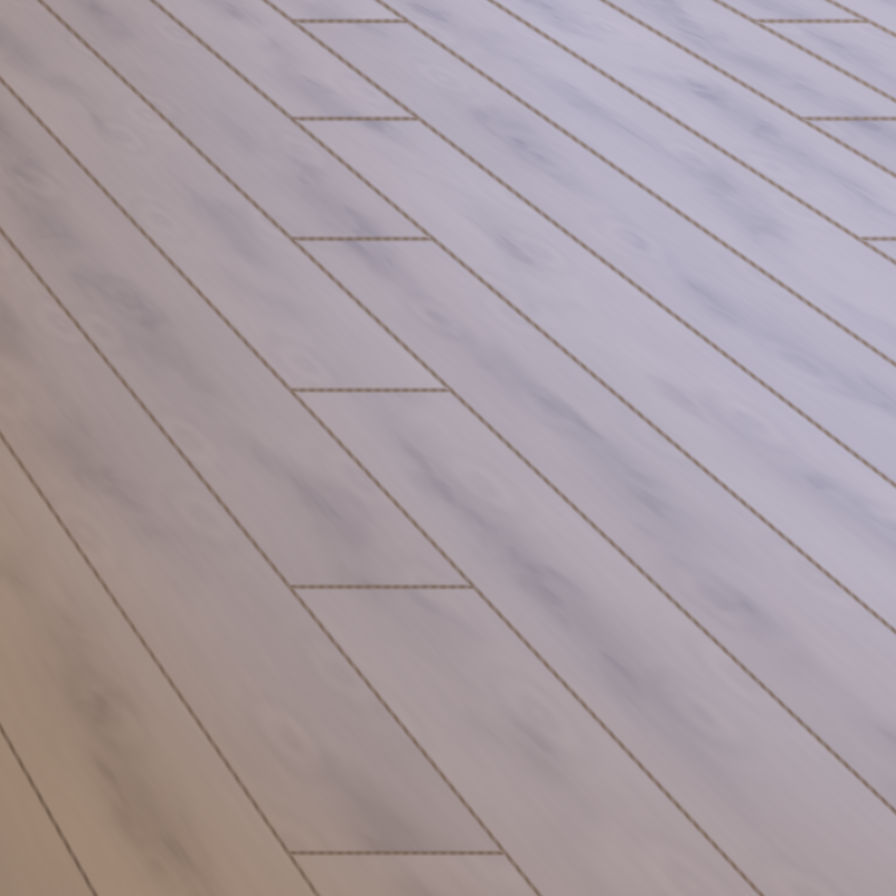
Reproduce this texture procedurally as a Shadertoy shader.

```glsl
#define VANISH vec2(-1.042, -1.030)  // where the long seams meet, y downward
#define BOARD_WIDTH 0.1221
#define BOARD_LENGTH 0.3557
#define BOARD_SHIFT vec2(0.566, 1.1684)
#define STAGGER 0.25
#define SEAM_HALF_WIDTH 0.0021
#define SEAM_BLUR 0.0024
#define STREAK_DEPTH 0.055
#define WARM vec3(0.61, 0.52, 0.45)
#define NEUTRAL vec3(0.645, 0.592, 0.602)
#define COOL vec3(0.728, 0.708, 0.778)
#define SEAM_COLOR vec3(0.43, 0.35, 0.29)

float hash(vec2 p) {
    return fract(sin(dot(p, vec2(12.99, 78.23))) * 4375.85);
}

// Warped sines, roughly -1 to 1
float layeredSines(vec2 p) {
    float sum = 0.0, amp = 0.5;
    for (int i = 0; i < 5; i++) {
        p = mat2(0.8, -0.6, 0.6, 0.8) * p * 1.6 + 1.7;
        p += 0.5 * sin(p.yx * 0.7);
        sum += amp * sin(p.x) * cos(p.y);
        amp *= 0.6;
    }
    return sum;
}

// Cellular distance to the nearest scattered knot
float knotDistance(vec2 p) {
    vec2 cell = floor(p);
    float nearest = 2.0;
    for (int y = -1; y <= 1; y++)
    for (int x = -1; x <= 1; x++) {
        vec2 id = cell + vec2(x, y);
        vec2 knot = id + 0.2 + 0.6 * vec2(hash(id), hash(id + 17.3));
        nearest = min(nearest, length(p - knot));
    }
    return nearest;
}

// Amount of darkening on one board; a runs across, t along
float woodGrain(float a, float t, float seed) {
    vec2 offset = seed * vec2(37.0, 53.0);
    float wander = 0.48 + 0.10 * sin(t * 9.0 + seed * 6.3)
                 + 0.04 * sin(t * 23.0 + seed * 40.0);
    float across = (a - wander) / 0.19;
    float patches = smoothstep(-0.45, 0.4, layeredSines(vec2(a * 2.0, t * 8.0) + offset));
    float streak = exp(-across * across) * patches;
    float flecks = smoothstep(0.0, 0.6, layeredSines(vec2(a * 7.0, t * 22.0) + offset));
    float clouds = layeredSines(vec2(a * 2.5, t * 6.0) + offset.yx);
    float fibres = layeredSines(vec2(a * 26.0 + 2.0 * clouds, t * 25.0) + offset);
    float knot = knotDistance(vec2(a * 1.3, t * 5.0) + offset);
    float rings = sin(knot * 38.0 + clouds * 2.0) * exp(-knot * knot * 18.0);
    return STREAK_DEPTH * streak * (0.8 + 0.7 * flecks)
         + 0.012 * clouds + 0.007 * fibres + 0.010 * rings;
}

// Light falls off from upper right to lower left
vec3 floorLight(vec2 c) {
    float light = 0.58 + 0.55 * c.x - 0.45 * c.y - 0.3 * dot(c, c);
    vec3 shade = mix(WARM, NEUTRAL, smoothstep(0.05, 0.46, light));
    return mix(shade, COOL, clamp((light - 0.44) / 0.34, 0.0, 1.0));
}

void mainImage(out vec4 fragColor, in vec2 fragCoord) {
    vec2 p = fragCoord / iResolution.xy;
    p.y = 1.0 - p.y;

    // Perspective: slope picks the board, inverse depth runs along it
    vec2 ray = p - VANISH;
    float slope = ray.x / ray.y;
    float column = (slope - BOARD_SHIFT.x) / BOARD_WIDTH;
    float board = floor(column);
    float run = 1.0 / (ray.y * BOARD_LENGTH) - board * STAGGER - BOARD_SHIFT.y;
    float a = column - board;
    float t = fract(run);
    float seed = hash(vec2(board, floor(run)) + 3.7);

    // Wood
    vec3 color = floorLight(p - 0.5);
    color += 0.018 * (seed - 0.5);
    color -= woodGrain(a, t, seed) * vec3(1.1, 1.0, 0.85);

    // Seams, measured on the canvas
    float side = min(a, 1.0 - a) * BOARD_WIDTH * ray.y / sqrt(1.0 + slope * slope);
    float end = min(t, 1.0 - t) * BOARD_LENGTH * ray.y * ray.y;
    float blur = max(SEAM_BLUR, 0.8 / iResolution.y);
    float seam = 1.0 - smoothstep(SEAM_HALF_WIDTH - blur, SEAM_HALF_WIDTH + blur, min(side, end));
    float beads = 0.85 + 0.15 * sin(p.x * 600.0);
    float near = smoothstep(0.5, 1.2, p.y - p.x);
    vec3 groove = mix(SEAM_COLOR + 0.10 * p.x * (1.0 - p.y), SEAM_COLOR * 0.75, near);
    color = mix(color, groove, 0.78 * seam * beads);

    fragColor = vec4(color, 1.0);
}
```
